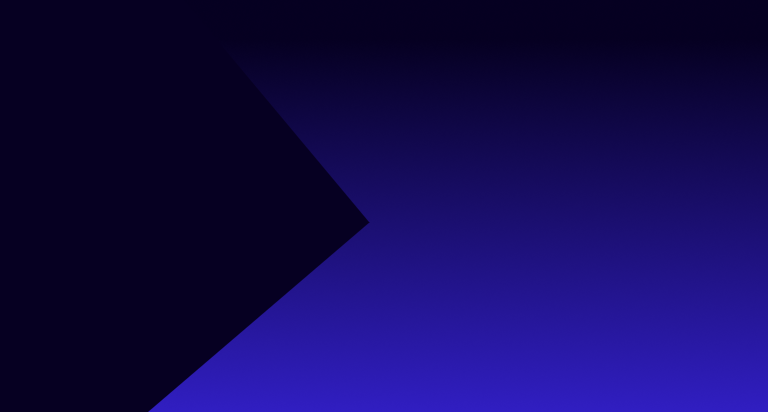
This background is drawn by a Shadertoy shader. Its source:

```glsl
// A dark wedge points right over a vertical gradient from near-black to indigo.
// The wedge is the overlap of two half-planes that meet at its tip; its edges
// are softened by about one pixel, and a faint dither hides gradient banding.

#define TIP vec2(0.481, 0.460)         // wedge tip, fraction of the canvas
#define UPPER_SLOPE 1.197              // rise over run of the upper edge
#define LOWER_SLOPE 0.856              // rise over run of the lower edge
#define FADE_TOP 0.905                 // height where the gradient turns dark
#define NIGHT vec3(0.022, 0.000, 0.130)
#define WEDGE vec3(0.025, 0.000, 0.133)
#define INDIGO vec3(0.190, 0.118, 0.760)
#define DITHER 0.004

float hash(vec2 p) {
    return fract(sin(dot(p, vec2(12.99, 78.23))) * 43758.5);
}

// Signed distance to the wedge's two edges, negative inside
float wedgeDistance(vec2 p) {
    float upper = dot(p, normalize(vec2(UPPER_SLOPE, 1.0)));
    float lower = dot(p, normalize(vec2(LOWER_SLOPE, -1.0)));
    return max(upper, lower);
}

void mainImage(out vec4 fragColor, in vec2 fragCoord) {
    vec2 uv = fragCoord / iResolution.xy;
    float aspect = iResolution.x / iResolution.y;

    // Vertical gradient
    float glow = clamp(1.0 - uv.y / FADE_TOP, 0.0, 1.0);
    vec3 color = mix(NIGHT, INDIGO, glow);

    // Wedge, measured in canvas heights
    vec2 p = (uv - TIP) * vec2(aspect, 1.0);
    float pixel = 1.0 / iResolution.y;
    float cover = 1.0 - smoothstep(-0.7 * pixel, 0.7 * pixel, wedgeDistance(p));
    color = mix(color, WEDGE, cover);

    // Dither the gradient only
    color += (hash(fragCoord) - 0.5) * DITHER * (1.0 - cover);
    fragColor = vec4(color, 1.0);
}
```
